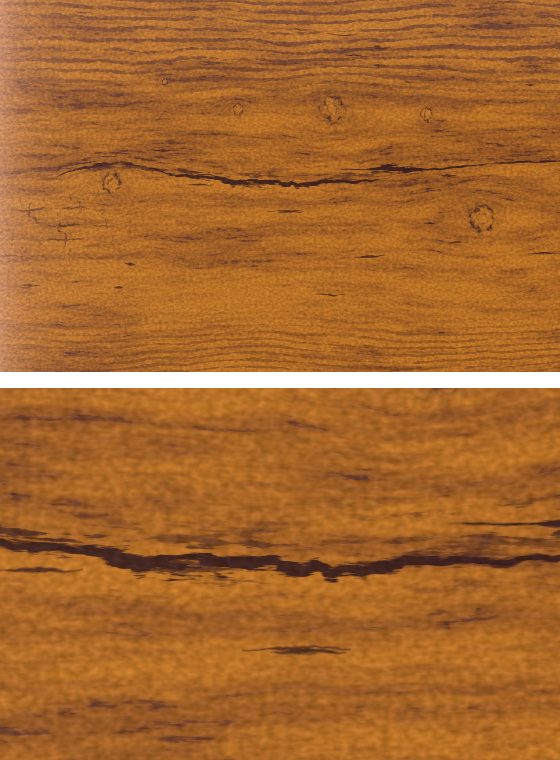
Top, the full canvas; bottom, a detail of the centre.
This texture is drawn by a Shadertoy shader. Its source:

```glsl
// Amber wooden board with horizontal grain, dark splits, small knots and a pale left edge.

const vec3 AMBER = vec3(0.735, 0.448, 0.145);
const vec3 UMBER = vec3(0.560, 0.320, 0.140);
const vec3 DARK  = vec3(0.345, 0.195, 0.165);
const vec3 SPLIT = vec3(0.200, 0.105, 0.115);
const vec3 HAZE  = vec3(0.840, 0.620, 0.510);

const float STREAK_ROWS = 27.0;   // streaks per board height
const float TOP_LINES   = 37.0;   // growth lines per board height
const float LOW_LINES   = 52.0;
const float SKIN_SCALE  = 135.0;  // fine surface texture
const float SKIN_DEPTH  = 0.135;
const int   DASHES      = 24;
const int   KNOTS       = 6;

// Knot centre and radius
const vec3 KNOT[KNOTS] = vec3[KNOTS](
    vec3(0.895, 0.707, 0.029), vec3(1.146, 0.693, 0.015),
    vec3(1.297, 0.414, 0.029), vec3(0.300, 0.508, 0.021),
    vec3(0.640, 0.707, 0.013), vec3(0.443, 0.780, 0.007));

vec2 hash2(vec2 p) {
    vec3 q = fract(p.xyx * vec3(0.1031, 0.1030, 0.0973));
    q += dot(q, q.yzx + 33.33);
    return fract((q.xx + q.yz) * q.zy);
}

float corner(vec2 cell, vec2 offset) {
    float angle = 6.2832 * hash2(cell).x;
    return dot(vec2(cos(angle), sin(angle)), offset);
}

float gradientNoise(vec2 p) {
    vec2 i = floor(p), f = p - i, e = vec2(0.0, 1.0);
    vec2 u = f * f * f * (f * (f * 6.0 - 15.0) + 10.0);
    return mix(mix(corner(i, f), corner(i + e.yx, f - e.yx), u.x),
               mix(corner(i + e, f - e), corner(i + 1.0, f - 1.0), u.x), u.y);
}

float fbm(vec2 p) {
    float sum = 0.0, amp = 0.6;
    for (int i = 0; i < 4; i++) {
        sum += amp * gradientNoise(p);
        p = p * 2.03 + 17.3;
        amp *= 0.6;
    }
    return sum;
}

float bump(float x, float centre, float width) {
    float t = (x - centre) / width;
    return exp(-t * t);
}

// Broken dark growth lines with frayed edges
float growthLines(vec2 p, float rows, float fray) {
    float phase = p.y * rows + 0.45 * fbm(p * vec2(4.0, 12.0));
    float presence = 0.75 * fbm(vec2(p.x * 4.0, p.y * rows * 0.8));
    float line = 0.5 + 0.5 * cos(6.2832 * phase) + presence + 0.55 * fray;
    return smoothstep(0.62, 0.98, line);
}

// Ragged split about height y, tapered at both ends
float splitMask(vec2 p, float y, float x0, float x1, float halfWidth, float soft) {
    float taper = smoothstep(x0, x0 + 0.12, p.x) * smoothstep(x1, x1 - 0.12, p.x);
    float w = halfWidth * taper * (0.95 + 2.2 * fbm(vec2(p.x * 17.0, p.y * 110.0)));
    return smoothstep(soft, -soft, abs(p.y - y) - w) * smoothstep(0.0, 0.3, taper);
}

void mainImage(out vec4 fragColor, in vec2 fragCoord) {
    vec2 p = fragCoord / iResolution.y;
    float soft = max(0.7 / iResolution.y, 0.0016);

    // Grain coordinates, bent around the knots
    vec2 g = p;
    g.y += 0.03 * gradientNoise(p * vec2(2.2, 2.5)) + 0.006 * gradientNoise(p * vec2(9.0, 12.0));
    for (int i = 0; i < KNOTS; i++) {
        vec2 d = (p - KNOT[i].xy) / KNOT[i].z;
        g.y -= 0.65 * d.y * KNOT[i].z * exp(-dot(d * d, vec2(0.05, 0.12)));
    }

    // Broad zones, long streaks and fine fibres
    float topZone = smoothstep(0.66, 0.86, p.y);
    float lowZone = smoothstep(0.19, 0.06, p.y);
    float zone = 0.45 * fbm(g * vec2(2.2, 7.0) + 4.0) + 0.15 * bump(p.y, 0.61, 0.17)
               + 0.03 * topZone - 0.06 * bump(p.y, 0.17, 0.12);
    float streak = fbm(g * vec2(2.6, STREAK_ROWS));
    float fibre = fbm(g * vec2(8.0, 68.0) + 31.0);
    float fray = fbm(g * vec2(36.0, 120.0) + 11.0);
    float brown = 0.6 * streak + 0.9 * zone + 0.35 * fibre + 0.22 * fray;
    vec3 col = mix(AMBER, UMBER, smoothstep(-0.22, 0.40, brown));
    float smudge = 0.55 * streak + 0.65 * fibre + 0.85 * zone + 0.4 * fray;
    col = mix(col, DARK, 0.78 * smoothstep(0.29, 0.50, smudge));

    // Growth lines along the top and bottom
    col = mix(col, DARK, 0.66 * topZone * growthLines(g, TOP_LINES, fray));
    col = mix(col, UMBER * 0.86, 0.62 * lowZone * growthLines(g + 3.0, LOW_LINES, fray));

    // Knots: pale heart, broken rim and smudged surround
    for (int i = 0; i < KNOTS; i++) {
        vec2 d = (p - KNOT[i].xy) / KNOT[i].z;
        float r = length(d * vec2(1.0, 0.88)) + 0.55 * fbm(d * 1.3 + float(i) * 9.0);
        float patchy = smoothstep(-0.25, 0.3, fbm(d * 1.5 + float(i) * 5.0) + 0.4 * fray);
        col = mix(col, DARK, 0.5 * exp(-0.4 * r * r) * patchy);
        col = mix(col, AMBER * 1.06, 0.7 * smoothstep(0.95, 0.6, r));
        float rim = bump(r, 1.0, 0.13) + 0.5 * bump(r, 0.5, 0.10);
        col = mix(col, DARK * 0.75, min(rim, 1.0) * (0.2 + 0.7 * patchy));
    }

    // Two long splits with splinters beside them
    float wobble = 0.022 * fbm(vec2(p.x * 8.0, 2.0));
    float leftY = 0.517 + 0.046 * bump(p.x, 0.31, 0.15) - 0.012 * bump(p.x, 0.74, 0.17) + wobble;
    float rightY = 0.546 + 0.022 * smoothstep(1.1, 1.5, p.x) + 0.4 * wobble;
    float leftWidth = 0.0035 + 0.0045 * bump(p.x, 0.70, 0.13);
    float rightWidth = 0.0022 + 0.007 * bump(p.x, 1.07, 0.06);
    float split = max(splitMask(p, leftY, 0.12, 1.08, leftWidth, soft),
                      splitMask(p, rightY, 0.88, 1.65, rightWidth, soft));
    float nearLeft = bump(p.y, leftY + 0.004, 0.024) * bump(p.x, 0.55, 0.42);
    float nearRight = bump(p.y, rightY, 0.02) * bump(p.x, 1.0, 0.14);
    float splinter = smoothstep(0.05, 0.22, fibre + 0.4 * fray + 0.3 * streak);
    split = max(split, 0.8 * max(nearLeft, nearRight) * splinter);

    // Scattered short dashes
    for (int i = 0; i < DASHES; i++) {
        vec2 centre = hash2(vec2(float(i) + 2.0, 7.0)) * vec2(1.5, 0.85) + vec2(0.0, 0.12);
        vec2 size = mix(vec2(0.012, 0.0015), vec2(0.05, 0.0045), hash2(vec2(float(i), 41.0)));
        vec2 d = p - centre;
        d.y += 0.008 * fbm(vec2(p.x * 16.0, float(i) * 3.7));
        float w = size.y * (1.0 - abs(d.x) / size.x) * (1.0 + 1.5 * fray);
        float dash = smoothstep(soft, -soft, abs(d.y) - w) * step(abs(d.x), size.x);
        split = max(split, 0.85 * dash);
    }

    // Blocky checks near the left edge
    vec2 c = p * vec2(15.0, 24.0) + 0.5 * vec2(fbm(p * 12.0), fbm(p * 12.0 + 8.0));
    c.x += hash2(vec2(floor(c.y), 3.0)).x;
    vec2 edge = abs(fract(c) - 0.5) / vec2(15.0, 24.0);
    vec2 check = smoothstep(soft * 2.0, soft * 0.4, edge);
    float checkArea = bump(p.x, 0.14, 0.17) * bump(p.y, 0.40, 0.09);
    checkArea *= smoothstep(-0.12, 0.12, fbm(p * vec2(11.0, 15.0) + 6.0));
    split = max(split, 0.8 * checkArea * max(check.x, check.y));
    col = mix(col, SPLIT, 0.9 * split);

    // Pale light from the left and top, then the fine pebbled skin
    float haze = 0.50 * exp(-p.x * 16.0) + 0.19 * exp(-p.x * 3.2) + 0.14 * smoothstep(0.6, 1.0, p.y);
    col = mix(col, HAZE, haze);
    float skin = gradientNoise(p * SKIN_SCALE * vec2(0.8, 1.0))
               + 0.7 * gradientNoise(p * SKIN_SCALE * vec2(1.3, 1.8) + 5.0);
    col *= 1.0 + SKIN_DEPTH * skin;
    col += 0.035 * skin * vec3(0.3, 0.5, 1.0);

    fragColor = vec4(clamp(col, 0.0, 1.0), 1.0);
}
```
